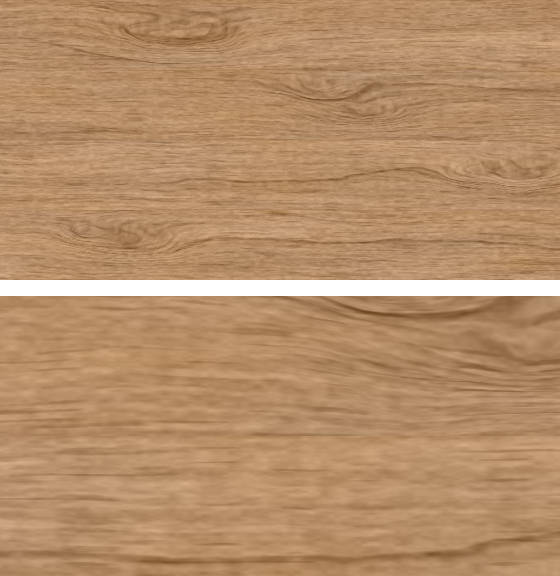
Top: the whole. Bottom: its middle third, enlarged.
Reproduce this texture procedurally as a Shadertoy shader.

```glsl
// Warm oak boards: four horizontal planks with fine grain, dark veins and knots.
// Each plank bends a height field around its knots; stretched value noise
// sampled along that field gives growth rings, fibres and veins.

const vec3 OAK = vec3(0.722, 0.566, 0.417);
const vec3 HUE_DRIFT = vec3(-0.015, 0.012, 0.055);
const float BROAD_CONTRAST = 0.050;
const float BAND_CONTRAST = 0.060;
const float RING_CONTRAST = 0.060;
const float FIBRE_CONTRAST = 0.115;
const float SPECKLE_CONTRAST = 0.125;
const float PORE_DEPTH = 0.075;
const float VEIN_DEPTH = 0.130;
const float CRACK_DEPTH = 0.140;
const float ARCH_DEPTH = 0.085;
const float KNOT_DEPTH = 0.100;
const float SEAM_DEPTH = 0.060;
const float PLANKS = 4.0;
const vec2 KNOT_SIZE = vec2(0.19, 0.066);
const float KNOT_BEND = 0.11;

// Integer hash of a lattice cell, 0 to 1
float hash(vec2 cell) {
    uvec2 q = uvec2(ivec2(cell)) * uvec2(1597334673u, 3812015801u);
    uint n = (q.x ^ q.y) * 1597334673u;
    n = (n ^ (n >> 15)) * 2246822519u;
    n ^= n >> 13;
    return float(n >> 8) / 16777216.0;
}

float noise(vec2 p) {
    vec2 i = floor(p), f = fract(p);
    f = f * f * (3.0 - 2.0 * f);
    float low = mix(hash(i), hash(i + vec2(1, 0)), f.x);
    float high = mix(hash(i + vec2(0, 1)), hash(i + vec2(1, 1)), f.x);
    return mix(low, high, f.y);
}

// Two octaves, centred on zero
float grain(vec2 p) {
    return 0.65 * noise(p) + 0.35 * noise(p * vec2(2.3, 1.9) + 31.7) - 0.5;
}

// Thin lines along the middle contour of a noise field
float veinLines(vec2 p, float width) {
    return 1.0 - smoothstep(0.0, width, abs(grain(p)));
}

void mainImage(out vec4 fragColor, in vec2 fragCoord) {
    vec2 p = fragCoord / iResolution.y;
    float aspect = iResolution.x / iResolution.y;

    // Plank row and a separate piece of wood for each
    float row = floor(p.y * PLANKS);
    float inPlank = fract(p.y * PLANKS);
    vec2 wood = p + vec2(13.7, 5.3) * (row + 1.0);

    // Slow waves and small wobbles in the grain direction
    float bend = 0.085 * grain(wood * vec2(1.6, 5.0))
               + 0.014 * grain(wood * vec2(8.0, 18.0));

    // Knots push the grain into arches and closed rings
    float core = 0.0;
    float swirl = 0.0;
    for (int k = 0; k < 2; k++) {
        float second = float(k);
        float across = fract(0.25 + 0.7 * row - 0.10 * second);
        float up = (row + 0.3 + 0.4 * hash(vec2(row + 3.0, second))) / PLANKS;
        vec2 d = p - vec2(across * aspect, up);
        d += vec2(0.09, 0.035) * vec2(grain(wood * vec2(6.0, 12.0)),
                                     grain(wood * vec2(8.0, 15.0) + 9.0));
        d /= KNOT_SIZE * (1.0 - 0.35 * second);
        float pull = exp(-dot(d, d));
        bend += KNOT_BEND * pull * (1.0 - 0.45 * second);
        swirl = max(swirl, pull);
        core += exp(-22.0 * dot(d, d)) * (1.0 - 0.4 * second);
    }
    float ringY = wood.y + bend;
    float fibreY = wood.y + 0.5 * bend;

    // Broad shade, bands and rings
    float tone = BROAD_CONTRAST * grain(wood * vec2(1.5, 4.0) + 57.0);
    tone += BAND_CONTRAST * grain(vec2(wood.x * 0.9, ringY * 14.0));
    tone += RING_CONTRAST * grain(vec2(wood.x * 1.4, ringY * 55.0));

    // Long fibres with a crisp speckle over them
    tone += FIBRE_CONTRAST * grain(vec2(wood.x * 4.0, fibreY * 145.0));
    tone += SPECKLE_CONTRAST * grain(vec2(wood.x * 55.0, fibreY * 190.0));

    // Thin dark pores
    float pore = noise(vec2(wood.x * 12.0, fibreY * 210.0) + 71.0);
    tone -= PORE_DEPTH * smoothstep(0.68, 0.92, pore);

    // Ragged veins in patches, denser around the knots
    float ragged = 0.5 + 0.5 * noise(wood * vec2(45.0, 120.0));
    float patches = smoothstep(0.55, 0.80,
        noise(vec2(wood.x * 1.5, ringY * 9.0) + 40.0) + 0.12 * swirl);
    float vein = veinLines(vec2(wood.x * 0.8, ringY * 19.0) + 5.0, 0.045);
    float hairline = veinLines(vec2(wood.x * 1.3, ringY * 38.0) + 17.0, 0.07);
    tone -= VEIN_DEPTH * ragged * patches * max(vein, 0.6 * hairline);

    // One long meandering crack per plank, crisp above and soft below
    float level = (row + 0.55) / PLANKS + 5.3 * (row + 1.0);
    float rise = ringY - level + 0.16 * (noise(vec2(wood.x * 1.3, row)) - 0.5);
    float crack = smoothstep(-0.009, -0.001, rise)
                * (1.0 - smoothstep(0.0, 0.004, rise));
    float shade = smoothstep(-0.035, 0.0, rise)
                * (1.0 - smoothstep(0.0, 0.004, rise));
    float presence = smoothstep(0.3, 0.65, noise(vec2(wood.x * 1.7, row + 20.0)));
    tone -= presence * (CRACK_DEPTH * crack * ragged + 0.022 * shade);

    // Arched growth lines near the knots, sharp on one side
    float phase = fract(ringY * 52.0 + 1.6 * grain(wood * vec2(5.0, 18.0)));
    float arch = smoothstep(0.35, 0.8, phase) * (1.0 - smoothstep(0.85, 1.0, phase));
    tone -= ARCH_DEPTH * arch * ragged * smoothstep(0.08, 0.6, swirl);

    // Knot hearts
    tone -= KNOT_DEPTH * core * ragged;

    // Soft, broken seams between planks
    float seamDist = min(inPlank, 1.0 - inPlank) / PLANKS;
    float seam = 1.0 - smoothstep(0.0, 0.005, seamDist);
    tone -= SEAM_DEPTH * seam * noise(vec2(wood.x * 4.0, row));

    // Plank shade and hue drift
    tone += 0.018 * (hash(vec2(row, 8.0)) - 0.5);
    vec3 color = OAK + tone;
    color += HUE_DRIFT * grain(wood * vec2(2.5, 14.0) + 23.0);
    fragColor = vec4(clamp(color, 0.0, 1.0), 1.0);
}
```
